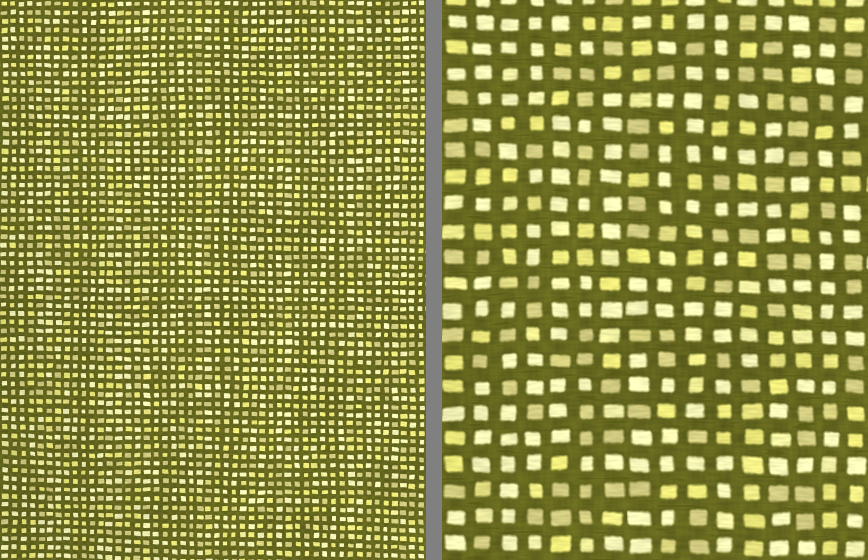
Left, the full canvas; right, a detail of the centre.
This pattern is drawn by a WebGL 1 fragment shader. Its source:

```glsl
precision highp float;
// Open olive basket weave with small, uneven cream and yellow gaps between the threads.

uniform vec2 u_resolution;

const vec2 CELLS = vec2(48.0, 65.0);           // repeats across and down
const vec2 GAP_HALF = vec2(0.315, 0.262);      // mean half size of a gap, in cells
const vec2 LINE_VARIATION = vec2(0.12, 0.06);  // size change per column and row
const vec2 CELL_VARIATION = vec2(0.11, 0.07);  // size change per gap
const vec2 SHIFT = vec2(0.14, 0.12);           // displacement of each gap
const float CORNER = 0.10;
const float EDGE_SOFTNESS = 0.075;
const float SKEW = 0.09;                       // corner irregularity
const float SAG = 1.3;                         // cells the lower rows drop at the right
const float BOW = 0.22;                        // slow drift of the threads, in cells
const float FIBRE = 0.13;
const float RELIEF = 0.055;

const vec3 OLIVE = vec3(0.392, 0.402, 0.118);
const vec3 GROOVE = vec3(0.285, 0.305, 0.055);
const vec3 CREAM = vec3(0.965, 0.965, 0.725);
const vec3 YELLOW = vec3(0.930, 0.915, 0.480);
const vec3 STRAW = vec3(0.825, 0.800, 0.510);

float hash(vec2 p) {
  vec3 q = fract(vec3(p.xyx) * 0.1031);
  q += dot(q, q.yzx + 33.33);
  return fract((q.x + q.y) * q.z);
}

vec2 hash2(vec2 p) {
  return vec2(hash(p + 11.7), hash(p + 47.3));
}

float gradientDot(vec2 corner, vec2 offset) {
  float angle = 6.2831853 * hash(corner + 173.0);
  return dot(vec2(cos(angle), sin(angle)), offset);
}

float gradientNoise(vec2 p) {
  vec2 i = floor(p);
  vec2 f = p - i;
  vec2 w = f * f * f * (f * (f * 6.0 - 15.0) + 10.0);
  float low = mix(gradientDot(i, f), gradientDot(i + vec2(1.0, 0.0), f - vec2(1.0, 0.0)), w.x);
  float high = mix(gradientDot(i + vec2(0.0, 1.0), f - vec2(0.0, 1.0)),
                   gradientDot(i + vec2(1.0, 1.0), f - vec2(1.0, 1.0)), w.x);
  return mix(low, high, w.y);
}

float roundedBox(vec2 p, vec2 halfSize, float radius) {
  vec2 d = abs(p) - halfSize + radius;
  return length(max(d, 0.0)) + min(max(d.x, d.y), 0.0) - radius;
}

// Canvas position to thread coordinates on the slightly stretched cloth.
vec2 clothCoords(vec2 uv) {
  vec2 cell = uv * CELLS;
  cell.y += SAG * uv.x * (0.85 - uv.y);
  cell += BOW * vec2(gradientNoise(uv * vec2(6.0, 3.0) + 5.0),
                     gradientNoise(uv * vec2(3.0, 6.0) + 31.0)) * 2.0;
  return cell;
}

// Signed distance to the edge of the gap in one cell, negative inside.
float gapDistance(vec2 p, vec2 id) {
  vec2 line = vec2(hash(vec2(id.x, 3.0)), hash(vec2(7.0, id.y))) - 0.5;
  vec2 size = GAP_HALF + LINE_VARIATION * line + CELL_VARIATION * (hash2(id) - 0.5);
  p -= SHIFT * (hash2(id + 83.0) - 0.5);
  p += SKEW * 2.0 * (hash2(id + 129.0) - 0.5) * p.yx;
  return roundedBox(p, size, CORNER);
}

// Olive threads: round relief, horizontal ribs and fine fibres.
vec3 threadColour(vec2 cell, vec2 p, float gap) {
  float ribs = gradientNoise(cell * vec2(0.9, 7.0) + 61.0);
  float strands = gradientNoise(cell * vec2(6.0, 1.2) + 23.0);
  float mottling = gradientNoise(cell * 0.12 + 9.0);
  float crossing = cos(6.2831853 * p.x) * cos(6.2831853 * p.y);
  vec3 colour = OLIVE * (1.0 + FIBRE * (ribs + 0.6 * strands + 0.7 * mottling) + RELIEF * crossing);
  float groove = smoothstep(0.12, 0.42, ribs) * smoothstep(0.25, 0.45, abs(p.y));
  float shade = (1.0 - smoothstep(0.03, 0.16, gap)) * smoothstep(-0.1, 0.3, p.y);
  return mix(colour, GROOVE, 0.5 * groove + 0.25 * shade);
}

// Each gap takes one of three pale tones, with faint brush streaks.
vec3 gapColour(vec2 cell, vec2 id) {
  float pick = hash(id + 211.0) + 0.25 * gradientNoise(id * 0.17);
  vec3 colour = mix(CREAM, YELLOW, smoothstep(0.30, 0.55, pick));
  colour = mix(colour, STRAW, smoothstep(0.66, 0.82, pick));
  float streak = gradientNoise(cell * vec2(2.0, 9.0) + 97.0);
  return colour * (0.99 + 0.10 * streak + 0.06 * (hash(id + 307.0) - 0.5));
}

void main() {
  vec2 uv = gl_FragCoord.xy / u_resolution;
  vec2 cell = clothCoords(uv);
  vec2 id = floor(cell);
  vec2 p = cell - id - 0.5;

  float gap = gapDistance(p, id);
  gap += 0.035 * gradientNoise(cell * 5.0 + 41.0);
  float pixel = max(CELLS.x / u_resolution.x, CELLS.y / u_resolution.y);
  float soft = max(EDGE_SOFTNESS, 0.65 * pixel);
  float open = 1.0 - smoothstep(-soft, soft, gap);

  vec3 colour = mix(threadColour(cell, p, gap), gapColour(cell, id), open);
  colour *= 0.96 + 0.06 * smoothstep(0.0, 0.7, uv.x + 0.4 * uv.y);
  gl_FragColor = vec4(clamp(colour, 0.0, 1.0), 1.0);
}
```
